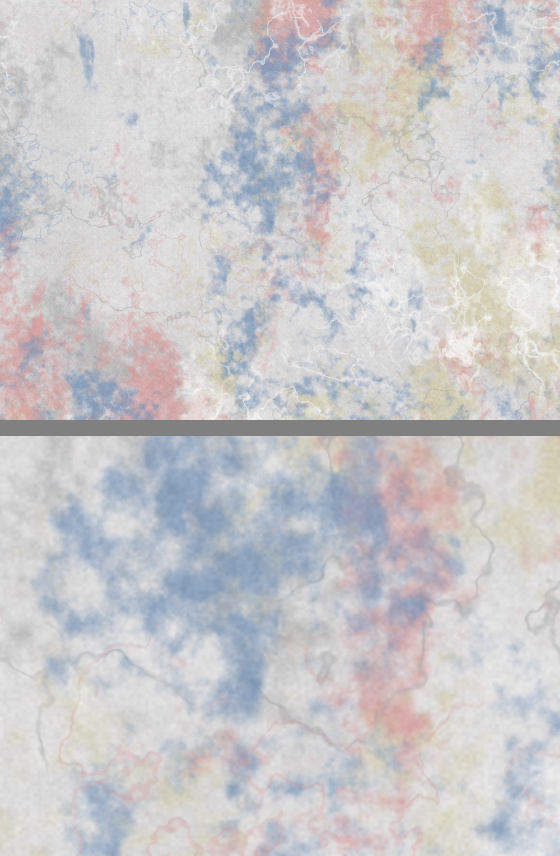
Top, the full canvas; bottom, a detail of the centre.
This texture is drawn by a Shadertoy shader. Its source:

```glsl
// Weathered plaster with faded blue, rose and ochre stains, pale creases and fine grain.

const vec3 PLASTER = vec3(0.855, 0.85, 0.853);
const vec3 CHALK   = vec3(0.95, 0.95, 0.95);
const vec3 BLUE    = vec3(0.47, 0.58, 0.72);
const vec3 ROSE    = vec3(0.84, 0.60, 0.60);
const vec3 OCHRE   = vec3(0.82, 0.79, 0.65);
const vec3 ASH     = vec3(0.64, 0.645, 0.65);

float hash(vec2 p) {
    return fract(sin(dot(p, vec2(127.1, 311.7))) * 43758.5453);
}

float noise(vec2 p) {
    vec2 cell = floor(p), f = fract(p);
    f = f * f * (3.0 - 2.0 * f);
    float low = mix(hash(cell), hash(cell + vec2(1, 0)), f.x);
    float high = mix(hash(cell + vec2(0, 1)), hash(cell + vec2(1, 1)), f.x);
    return mix(low, high, f.y);
}

float fbm(vec2 p) {
    float sum = 0.0, amplitude = 0.5;
    for (int i = 0; i < 5; i++) {
        sum += amplitude * noise(p);
        p = mat2(1.6, 1.2, -1.2, 1.6) * p + 7.3;
        amplitude *= 0.5;
    }
    return sum / 0.97;
}

vec2 warp(vec2 p, float scale, float amount) {
    vec2 q = p * scale;
    return p + amount * (vec2(fbm(q), fbm(q + 31.7)) - 0.5);
}

// Ragged patch: broad placement, torn mid-size shapes and a speckled edge
float stain(vec2 p, float seed, float threshold) {
    float broad = fbm(p * vec2(3.0, 2.3) + seed);
    float torn = fbm(warp(p, 9.0, 0.14) * vec2(11.0, 7.5) + seed * 1.7);
    float speckle = fbm(p * 62.0 + seed * 2.3);
    float level = broad * 0.95 + torn * 0.85 + speckle * 0.5;
    return smoothstep(threshold, threshold + 0.36, level);
}

// Thin wandering line along the middle level of a noise field
float crease(vec2 p, float scale, float seed, float width) {
    float level = fbm(warp(p, scale * 1.5, 0.4 / scale) * scale + seed);
    return 1.0 - smoothstep(0.0, width, abs(level - 0.5));
}

// Upright dry brush mark with frayed sides
float brushMark(vec2 p, vec2 center, vec2 halfSize) {
    vec2 frayed = warp(p, 14.0, 0.05);
    vec2 d = abs(frayed - center) / halfSize;
    float body = smoothstep(1.2, 0.6, d.x) * smoothstep(1.1, 0.4, d.y);
    return body * smoothstep(0.3, 0.62, fbm(p * vec2(48.0, 26.0) + center * 9.0));
}

void mainImage(out vec4 fragColor, in vec2 fragCoord) {
    vec2 p = fragCoord / iResolution.y;
    float aspect = iResolution.x / iResolution.y;

    // Mottled ground
    vec3 color = PLASTER + 0.09 * (fbm(p * 7.0 + 3.0) - 0.5);

    // Layered stains
    color = mix(color, OCHRE, 0.72 * stain(p, 12.4, 1.12));
    color = mix(color, ASH, 0.55 * stain(p, 47.1, 1.19));
    color = mix(color, ROSE, 0.72 * stain(p, 81.6, 1.18));
    float blueStain = stain(p, 23.9, 1.18);
    color = mix(color, BLUE, 0.75 * blueStain);

    // Scattered upright marks
    for (int i = 0; i < 10; i++) {
        float id = float(i);
        vec2 center = vec2(hash(vec2(id, 2.0)) * aspect, hash(vec2(id, 5.0)));
        vec2 halfSize = vec2(0.012, 0.07) * (0.7 + hash(vec2(id, 8.0)));
        vec3 paint = i % 3 == 0 ? BLUE : (i % 3 == 1 ? ROSE : ASH);
        color = mix(color, paint, 0.6 * brushMark(p, center, halfSize));
    }

    // Dark hairline cracks, bluest inside the blue stains
    float cracks = crease(p, 9.0, 5.2, 0.022) * smoothstep(0.42, 0.65, fbm(p * 6.0 + 61.0));
    color = mix(color, mix(ASH, BLUE, blueStain), 0.45 * cracks);
    float veins = crease(p, 15.0, 38.0, 0.03) * smoothstep(0.4, 0.65, fbm(p * 5.0 + 19.0));
    color = mix(color, mix(ROSE, BLUE, step(0.5, fbm(p * 2.0 + 90.0))), 0.3 * veins);

    // Chalky scuffs and pale creases
    float chalk = stain(p, 66.3, 1.2);
    float pale = max(crease(p, 5.0, 71.0, 0.024), crease(p, 10.0, 16.0, 0.026));
    float paleArea = smoothstep(0.42, 0.62, fbm(p * 3.0 + 66.3));
    color = mix(color, CHALK, clamp(0.65 * chalk + 0.6 * pale * paleArea, 0.0, 0.9));

    // Fine grain
    color += 0.045 * (noise(p * 330.0) - 0.5) + 0.05 * (fbm(p * 110.0) - 0.5);

    fragColor = vec4(clamp(color, 0.0, 1.0), 1.0);
}
```
